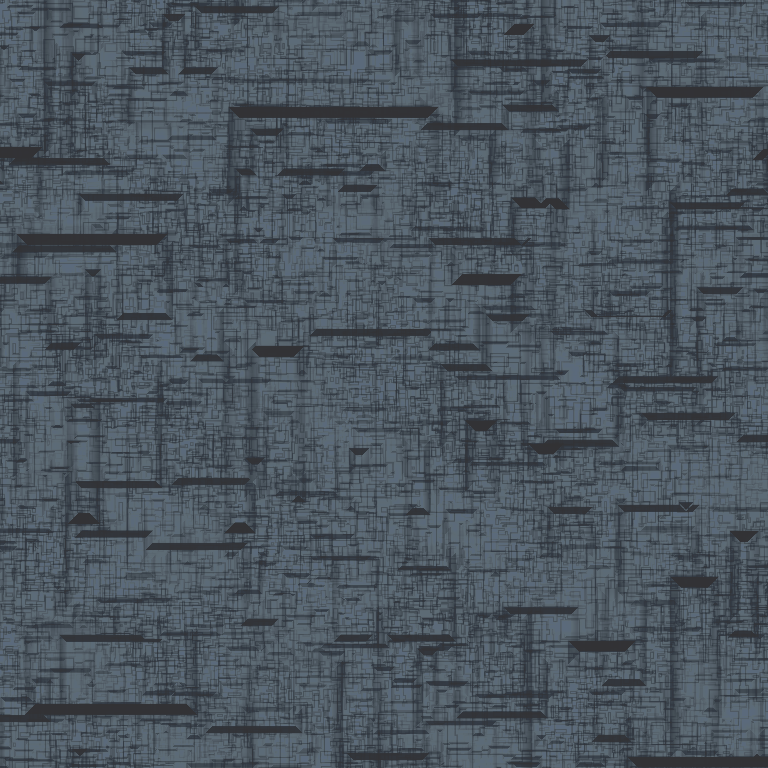
Reproduce this texture procedurally as a WebGL 2 fragment shader.

```glsl
#version 300 es
precision highp float;

uniform vec2 u_resolution;
out vec4 fragColor;

// Plate layout
const int BEVEL_OCTAVES = 5;
const int GROOVE_OCTAVES = 6;
const float BASE_COUNT = 4.5;       // cells across the canvas in the first octave
const float COUNT_GROWTH = 1.75;
const float GROOVE_DENSITY = 1.3;   // groove cells per bevel cell
const float MIN_HALF = 0.07;        // half extents of a plate, in cells
const float MAX_HALF = 0.72;

// Relief
const float BEVEL_WIDTH = 0.0145;
const float WIDTH_DECAY = 0.64;
const float GROOVE_WIDTH = 0.0016;
const float GROOVE_STRENGTH = 0.5;
const float FINE_STRENGTH = 0.68;
const float HALO = 0.16;
const float RAISED_SHARE = 0.65;
const vec2 SHADE_DIRECTION = vec2(-0.14, 0.42);
const float SHADE_LEVEL = 0.56;
const float WEATHERING = 0.16;

// Colours from lit steel to deep shadow
const vec3 RAMP[6] = vec3[6](
    vec3(0.355, 0.415, 0.490),
    vec3(0.365, 0.420, 0.455),
    vec3(0.320, 0.360, 0.400),
    vec3(0.270, 0.310, 0.340),
    vec3(0.200, 0.230, 0.270),
    vec3(0.195, 0.195, 0.205));

vec4 hash4(vec3 p) {
    vec4 q = fract(p.xyzx * vec4(0.1031, 0.1030, 0.0973, 0.1099));
    q += dot(q, q.wzxy + 33.33);
    return fract((q.xxyz + q.yzzw) * q.zywx);
}

// Layered sines, 0 to 1, for broad patches
float patches(vec2 p) {
    float s = sin(p.x * 11.0 + 2.0 * sin(p.y * 7.0))
            + sin(p.y * 13.0 + 2.0 * sin(p.x * 9.0 + 1.0))
            + 0.6 * sin((p.x + p.y) * 23.0 + sin(p.y * 31.0));
    return 0.5 + s / 5.2;
}

// Cellular union of rectangles: distance in canvas units, outward side in yz
vec3 plates(vec2 p, float count, float seed) {
    vec2 g = p * count;
    vec2 cell = floor(g);
    float nearest = 10.0;
    vec2 side = vec2(0.0);
    for (int j = -1; j <= 1; j++) {
        for (int i = -1; i <= 1; i++) {
            vec2 id = cell + vec2(i, j);
            vec4 r = hash4(vec3(id + 17.0, seed));
            vec2 q = g - id - r.xy;
            vec2 e = abs(q) - mix(vec2(MIN_HALF), vec2(MAX_HALF), r.zw * sqrt(r.zw));
            float d = max(e.x, e.y);
            if (d < nearest) {
                nearest = d;
                float pick = fract(dot(r, vec4(3.0, 5.0, 7.0, 11.0)));
                float lift = pick < RAISED_SHARE ? 1.0 : -1.0;
                side = lift * (e.x > e.y ? vec2(sign(q.x), 0.0) : vec2(0.0, sign(q.y)));
            }
        }
    }
    return vec3(nearest / count, side);
}

// Shadow on the sloped rim: crisp bars across, soft gradients on the flanks
float bevel(vec3 plate, float width, float blur) {
    float d = plate.x;
    float inside = 1.0 - smoothstep(-blur, blur, d);
    float rim = inside * smoothstep(-width - blur, -width + blur, d);
    float slope = clamp(1.0 + d / width, 0.0, 1.0);
    float fade = mix(mix(0.25, 1.0, slope), 1.0, max(plate.z, 0.0));
    float shade = SHADE_LEVEL + dot(plate.yz, SHADE_DIRECTION);
    float halo = HALO * (1.0 - inside) * clamp(1.0 - d / width, 0.0, 1.0);
    return rim * shade * fade + halo;
}

// Thin dark outline
float groove(float d, float blur) {
    return 1.0 - smoothstep(0.5 * GROOVE_WIDTH - blur, 0.5 * GROOVE_WIDTH + blur, abs(d));
}

vec3 steel(float shadow) {
    float t = clamp(shadow, 0.0, 1.0) * 5.0;
    int k = min(int(t), 4);
    return mix(RAMP[k], RAMP[k + 1], t - float(k));
}

void main() {
    float extent = min(u_resolution.x, u_resolution.y);
    vec2 p = gl_FragCoord.xy / extent;
    float blur = 0.6 / extent;
    float wear = patches(p);
    float light = 1.0 - WEATHERING * patches(p * 2.3 + 4.0);

    // Beveled plates, large to small
    float count = BASE_COUNT;
    float width = BEVEL_WIDTH;
    for (int i = 0; i < BEVEL_OCTAVES; i++) {
        float strength = mix(1.0, FINE_STRENGTH, float(i) / float(BEVEL_OCTAVES - 1));
        strength *= i < 2 ? 1.0 : mix(0.55, 1.0, wear);
        light *= 1.0 - strength * bevel(plates(p, count, float(i) * 7.0 + 3.0), width, blur);
        count *= COUNT_GROWTH;
        width *= WIDTH_DECAY;
    }

    // Engraved circuitry, denser in worn patches
    count = BASE_COUNT * GROOVE_DENSITY;
    for (int i = 0; i < GROOVE_OCTAVES; i++) {
        float cover = i < 3 ? 1.0 : smoothstep(0.1, 0.7, patches(p * 1.7 + float(i) * 2.0));
        float line = groove(plates(p, count, float(i) * 5.0 + 61.0).x, blur);
        light *= 1.0 - GROOVE_STRENGTH * cover * line;
        count *= COUNT_GROWTH;
    }

    fragColor = vec4(steel(1.0 - light), 1.0);
}
```
